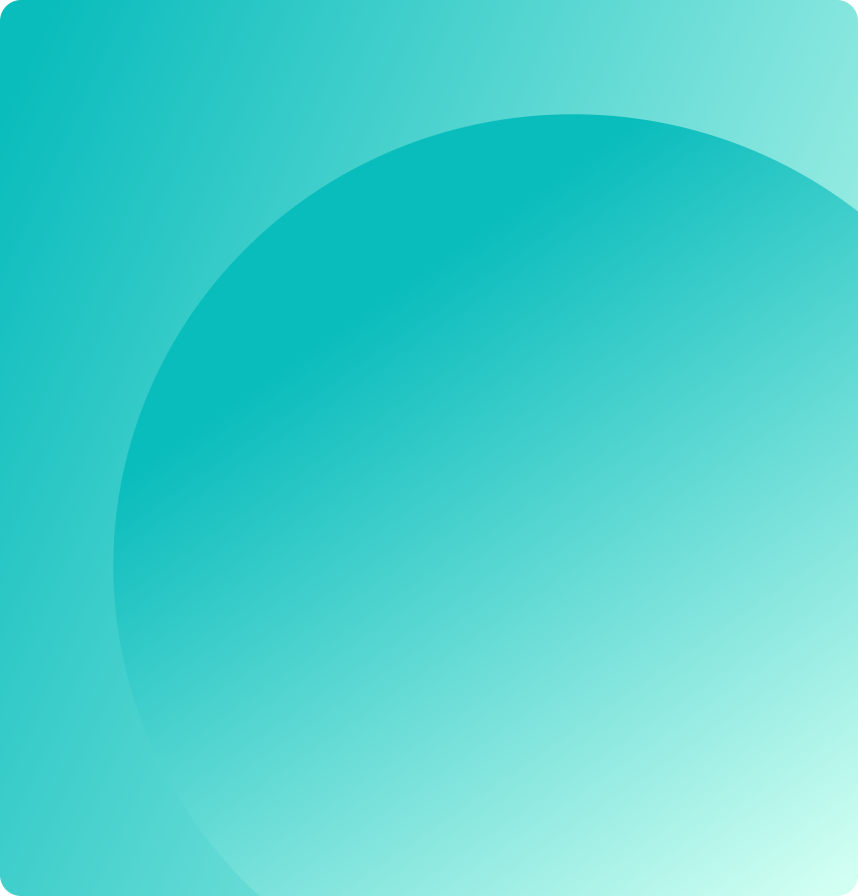
A Shadertoy shader for this background:

```glsl
const vec3 TEAL = vec3(0.04, 0.74, 0.74);
const vec3 MINT = vec3(0.82, 1.0, 0.95);

vec3 tealToMint(float t) {
    return mix(TEAL, MINT, clamp(t, 0.0, 1.0));
}

// Approximate signed distance to an ellipse
float ellipseDistance(vec2 p, vec2 radii) {
    float k = length(p / radii);
    return k * (k - 1.0) / max(length(p / (radii * radii)), 0.0001);
}

float roundedBoxDistance(vec2 p, vec2 halfSize, float radius) {
    vec2 q = abs(p) - halfSize + radius;
    return length(max(q, 0.0)) + min(max(q.x, q.y), 0.0) - radius;
}

// Antialiased coverage of a distance field
float coverage(float d) {
    return clamp(0.5 - d * iResolution.y, 0.0, 1.0);
}

void mainImage(out vec4 fragColor, in vec2 fragCoord) {
    // Canvas height is one unit; p.y runs downward
    vec2 size = iResolution.xy / iResolution.y;
    vec2 p = fragCoord / iResolution.y;
    p.y = 1.0 - p.y;

    // Card gradient
    vec3 color = tealToMint(dot(p, vec2(0.691, 0.315)) - 0.045);

    // Large disc with a steeper gradient
    vec3 discColor = tealToMint(dot(p, vec2(0.693, 0.997)) - 0.63);
    float disc = ellipseDistance(p - vec2(0.6395, 0.6315), vec2(0.513, 0.504));
    color = mix(color, discColor, coverage(disc));

    // Rounded card corners on white
    float card = roundedBoxDistance(p - 0.5 * size, 0.5 * size, 0.0235);
    color = mix(vec3(1.0), color, coverage(card));

    fragColor = vec4(color, 1.0);
}
```
